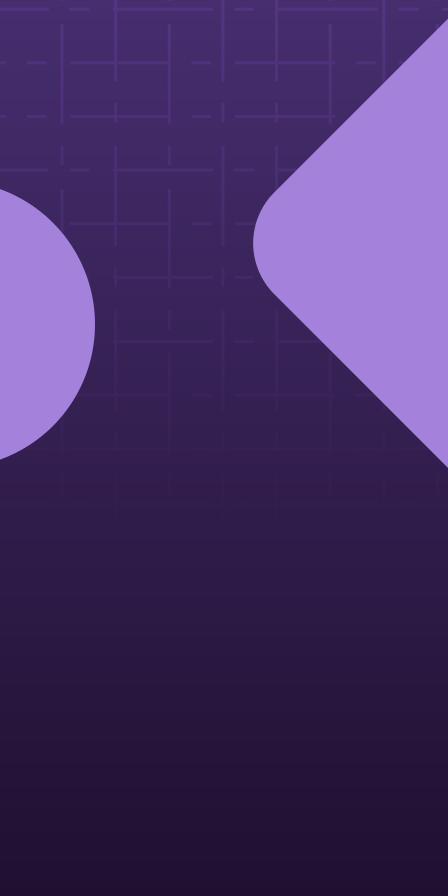
Write a WebGL 2 fragment shader that draws this background.

```glsl
#version 300 es
precision highp float;
// Violet gradient with a fading dashed grid, a lilac disc and a rounded wedge.
uniform vec2 u_resolution;
out vec4 fragColor;

const vec3 TOP_VIOLET = vec3(0.275, 0.18, 0.435);
const vec3 DEEP_VIOLET = vec3(0.125, 0.06, 0.19);
const vec3 GRID_VIOLET = vec3(0.45, 0.27, 0.68);
const vec3 LILAC = vec3(0.643, 0.51, 0.86);

const float CELL = 0.1197;         // spacing of grid lines
const float TILE = 0.742;          // height of a block of six rows
const float LINE_HALF = 0.0033;    // half thickness of a line
const float DASH_SHIFT = 0.0954;   // offset between the two dash phases

// Coverage of a distance field, smoothed over one pixel.
float fill(float d, float px) {
  return clamp(0.5 - d / px, 0.0, 1.0);
}

// Coverage of the interval from a to b.
float band(float t, float a, float b, float px) {
  return fill(abs(t - 0.5 * (a + b)) - 0.5 * (b - a), px);
}

// One long and one short dash per period.
float dashes(float t, float px) {
  float s = mod(t, 0.3672);
  return max(band(s, 0.0, 0.224, px), band(s, 0.271, 0.315, px));
}

// Picks one of two dash phases in the order 1 0 0 1 0 1.
float dashPhase(float index) {
  return DASH_SHIFT * step(fract(0.4 * index + 0.05), 0.3);
}

float gridRows(vec2 p, float px) {
  float y = mod(p.y, TILE) - 0.0205;
  float row = clamp(floor(y / CELL + 0.5), 0.0, 5.0);
  float line = fill(abs(y - row * CELL) - LINE_HALF, px);
  return line * dashes(p.x - 0.1563 - dashPhase(row), px);
}

float gridColumns(vec2 p, float px) {
  float x = p.x - 0.1385;
  float column = max(floor(x / CELL + 0.5), 0.0);
  float line = fill(abs(x - column * CELL) - LINE_HALF, px);
  return line * dashes(p.y + 0.0417 - dashPhase(5.0 - column), px);
}

// Right-angled wedge opening to the right, with its tip rounded.
float roundedWedge(vec2 p, float radius) {
  vec2 q = vec2(p.y - p.x, -p.y - p.x) * inversesqrt(2.0);
  return length(max(q, 0.0)) + min(max(q.x, q.y), 0.0) - radius;
}

void main() {
  // Canvas is 1 wide and 2 high, with y running down from the top.
  float px = 2.0 / u_resolution.y;
  vec2 p = vec2(gl_FragCoord.x, u_resolution.y - gl_FragCoord.y) * px;

  vec3 color = mix(TOP_VIOLET, DEEP_VIOLET, p.y * 0.5);

  // Grid fading out downwards
  float grid = max(gridRows(p, px), gridColumns(p, px));
  float fade = clamp(1.0 - p.y / 1.2, 0.0, 1.0);
  color = mix(color, GRID_VIOLET, 0.3 * grid * fade);

  // Flat shapes
  float disc = length(p - vec2(-0.109, 0.724)) - 0.321;
  float wedge = roundedWedge(p - vec2(0.7255, 0.543), 0.1604);
  color = mix(color, LILAC, fill(min(disc, wedge), px));

  fragColor = vec4(color, 1.0);
}
```
